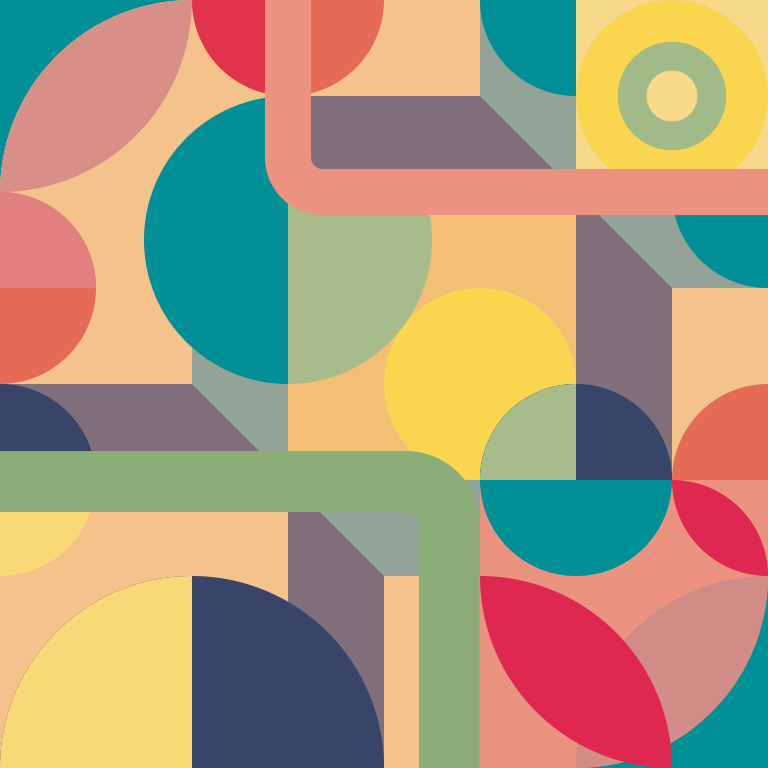
This background is drawn by a Shadertoy shader. Its source:

```glsl
// Geometric patchwork on an 8 x 8 grid: discs, leaves, folded shadow bands
// and two bent pipes. Every shape is a signed distance, intersected with
// boxes where it is cut, then painted from back to front.

const vec3 PEACH  = vec3(0.96, 0.76, 0.55);
const vec3 TEAL   = vec3(0.00, 0.565, 0.59);
const vec3 NAVY   = vec3(0.22, 0.27, 0.41);
const vec3 PLUM   = vec3(0.50, 0.435, 0.48);
const vec3 MIST   = vec3(0.58, 0.64, 0.595);
const vec3 SAGE   = vec3(0.66, 0.735, 0.545);
const vec3 YELLOW = vec3(0.98, 0.835, 0.31);
const vec3 BUTTER = vec3(0.97, 0.85, 0.47);
const vec3 CREAM  = vec3(0.965, 0.85, 0.54);
const vec3 CORAL  = vec3(0.90, 0.42, 0.34);
const vec3 PINK   = vec3(0.92, 0.573, 0.50);
const vec3 RED    = vec3(0.875, 0.157, 0.315);

float disc(vec2 p, vec2 center, float r) { return length(p - center) - r; }

float box(vec2 p, vec2 lo, vec2 hi) {
    vec2 d = max(lo - p, p - hi);
    return max(d.x, d.y);
}

// Overlap of two equal discs
float leaf(vec2 p, vec2 a, vec2 b, float r) {
    return max(disc(p, a, r), disc(p, b, r));
}

// Outline of a quarter plane (q > 0) with a rounded corner
float pipe(vec2 q, float bend, float halfWidth) {
    vec2 v = bend - q;
    float edge = length(max(v, 0.0)) + min(max(v.x, v.y), 0.0) - bend;
    return abs(edge) - halfWidth;
}

// Lays ink over the colour with a one pixel soft edge
void paint(inout vec3 col, vec3 ink, float d) {
    float pixel = 8.0 / iResolution.y;
    col = mix(col, ink, clamp(0.5 - d / pixel, 0.0, 1.0));
}

void mainImage(out vec4 fragColor, in vec2 fragCoord) {
    vec2 p = 8.0 * fragCoord / iResolution.xy;
    vec3 col = PEACH;

    // Folded bands, mitred along the diagonal; the second is shifted by 3
    for (int i = 0; i < 2; i++) {
        vec2 q = p - 3.0 * float(i);
        float fold = q.x + q.y - 6.0;
        float miter = fold * 0.7071;
        paint(col, MIST, min(box(q, vec2(2, 3), vec2(3, 5)), box(q, vec2(3, 2), vec2(5, 3))));
        float band = min(box(q, vec2(0, 3), vec2(3, 4)), box(q, vec2(3, 0), vec2(4, 3)));
        paint(col, PLUM, max(band, miter));
    }

    // Top left leaf and the half discs along the edges
    paint(col, TEAL, max(box(p, vec2(0, 6), vec2(2, 8)), -disc(p, vec2(2, 6), 2.0)));
    paint(col, vec3(0.843, 0.56, 0.533), leaf(p, vec2(2, 6), vec2(0, 8), 2.0));
    float topDisc = disc(p, vec2(3, 8), 1.0);
    paint(col, CORAL, topDisc);
    paint(col, vec3(0.88, 0.20, 0.30), max(topDisc, p.x - 3.0));
    float sideDisc = disc(p, vec2(0, 5), 1.0);
    paint(col, CORAL, sideDisc);
    paint(col, vec3(0.886, 0.50, 0.498), max(sideDisc, 5.0 - p.y));

    // Central panel with the large split disc and the yellow disc
    paint(col, vec3(0.95, 0.75, 0.455), box(p, vec2(3, 3), vec2(6, 6)));
    float bigDisc = disc(p, vec2(3, 5.5), 1.5);
    paint(col, TEAL, max(bigDisc, p.x - 3.0));
    paint(col, SAGE, max(bigDisc, box(p, vec2(3, 4), vec2(5, 6))));
    paint(col, YELLOW, max(disc(p, vec2(5, 4), 1.0), 3.0 - p.y));

    // Top right target and the teal quarters
    paint(col, TEAL, max(disc(p, vec2(6, 8), 1.0), p.x - 6.0));
    paint(col, TEAL, max(disc(p, vec2(8, 6), 1.0), p.y - 6.0));
    paint(col, CREAM, box(p, vec2(6, 6), vec2(8, 8)));
    float target = disc(p, vec2(7, 7), 0.0);
    paint(col, YELLOW, max(target - 1.0, 6.0 - p.y));
    paint(col, vec3(0.63, 0.73, 0.53), target - 0.565);
    paint(col, CREAM, target - 0.265);

    // Bottom left quarters and dome
    float quarter = disc(p, vec2(0, 3), 1.0);
    paint(col, BUTTER, max(quarter, p.y - 3.0));
    paint(col, NAVY, max(quarter, 3.0 - p.y));
    float dome = disc(p, vec2(2, 0), 2.0);
    paint(col, NAVY, dome);
    paint(col, BUTTER, max(dome, p.x - 2.0));

    // Bottom right panel with its leaves
    paint(col, CORAL, disc(p, vec2(8, 3), 1.0));
    paint(col, PINK, box(p, vec2(5, 0), vec2(8, 3)));
    paint(col, TEAL, max(box(p, vec2(6, 0), vec2(8, 2)), -disc(p, vec2(6, 2), 2.0)));
    paint(col, vec3(0.82, 0.55, 0.53), leaf(p, vec2(6, 2), vec2(8, 0), 2.0));
    paint(col, RED, leaf(p, vec2(5, 0), vec2(7, 2), 2.0));
    paint(col, RED, leaf(p, vec2(7, 2), vec2(8, 3), 1.0));

    // Disc in three colours
    float trio = disc(p, vec2(6, 3), 1.0);
    paint(col, TEAL, trio);
    paint(col, NAVY, max(trio, 3.0 - p.y));
    paint(col, SAGE, max(trio, max(3.0 - p.y, p.x - 6.0)));

    // Bent pipes on top
    paint(col, PINK, pipe(p - vec2(3, 6), 0.36, 0.24));
    paint(col, vec3(0.545, 0.682, 0.475), pipe(vec2(4.682, 2.984) - p, 0.45, 0.317));

    fragColor = vec4(col, 1.0);
}
```
